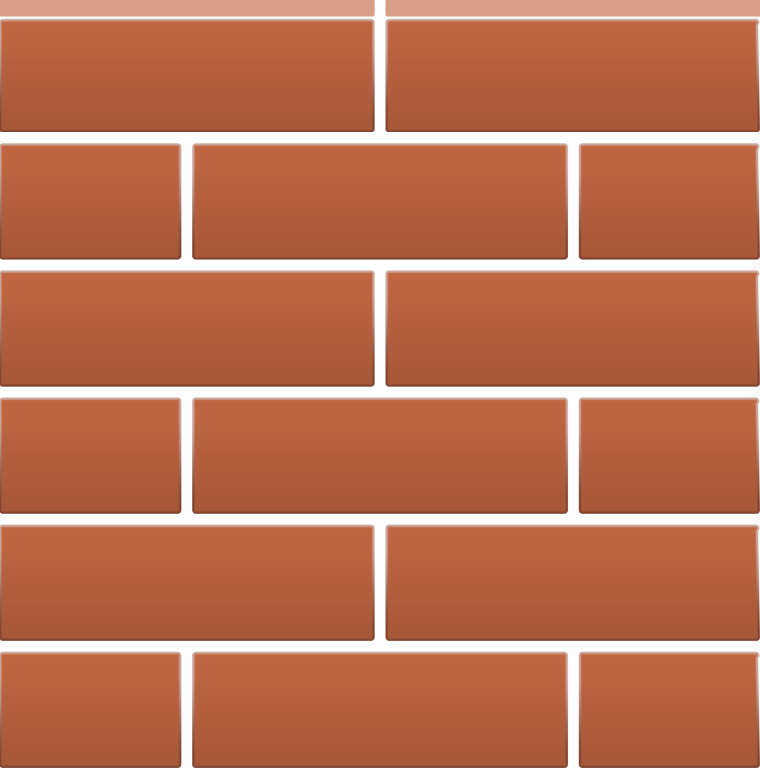
This pattern is drawn by a WebGL 2 fragment shader. Its source:

```glsl
#version 300 es
precision highp float;
// Glossy terracotta bricks in running bond with white joints and a pale strip on top.

#define ASPECT 0.988        // canvas width over height
#define ROWS 6.0
#define ROW_PITCH 0.1655
#define BRICK_PITCH 0.5026
#define JOINT 0.0141
#define FIRST_JOINT 0.2428  // centre of the first joint in the bottom row
#define RADIUS 0.0048
#define RIM 0.0046
#define STRIP 0.0215        // height of the pale strip
#define WEAR 0.0027         // how far the right-hand edge is eaten away

uniform vec2 u_resolution;
out vec4 outColor;

const vec3 MORTAR      = vec3(0.995);
const vec3 BRICK_TOP   = vec3(0.757, 0.405, 0.257);
const vec3 BRICK_BASE  = vec3(0.648, 0.342, 0.222);
const vec3 RIM_LIGHT   = vec3(0.800, 0.665, 0.615);
const vec3 RIM_SHADOW  = vec3(0.500, 0.270, 0.185);
const vec3 STRIP_COLOR = vec3(0.850, 0.620, 0.530);

// Signed distance to a rounded box given by two corners.
float roundedBox(vec2 p, vec2 lo, vec2 hi, float radius) {
    vec2 q = abs(p - 0.5 * (lo + hi)) - 0.5 * (hi - lo) + radius;
    return length(max(q, 0.0)) + min(max(q.x, q.y), 0.0) - radius;
}

float coverage(float dist, float pixel) {
    return smoothstep(0.75 * pixel, -0.75 * pixel, dist);
}

// Vertical shading with a bevel: lit above, shadowed below.
vec3 brickColor(float height, float depth) {
    vec3 face = mix(BRICK_BASE, BRICK_TOP, height);
    vec3 rim = mix(RIM_SHADOW, RIM_LIGHT, smoothstep(0.05, 0.85, height));
    return mix(face, rim, 1.0 - smoothstep(0.25 * RIM, RIM, depth));
}

void main() {
    vec2 p = gl_FragCoord.xy / u_resolution * vec2(ASPECT, 1.0);
    float pixel = 1.0 / u_resolution.y;

    // Row and brick, with every other row shifted by half a brick
    float row = min(floor(p.y / ROW_PITCH), ROWS - 1.0);
    float shift = FIRST_JOINT + 0.5 * BRICK_PITCH * mod(row, 2.0);
    float column = floor((p.x - shift) / BRICK_PITCH);
    float left = shift + column * BRICK_PITCH + 0.5 * JOINT;
    float right = left + BRICK_PITCH - JOINT;

    // Brick corners; the top row is a little lower, under the strip
    float isTopRow = step(ROWS - 1.5, row);
    vec2 lo = vec2(max(left, -0.001), row * ROW_PITCH);
    vec2 hi = vec2(right, lo.y + ROW_PITCH - JOINT - 0.0035 * isTopRow);
    float height = clamp((p.y - lo.y) / (hi.y - lo.y), 0.0, 1.0);

    // Slanted wear on the right-hand border, with a small lip at the top
    float lip = smoothstep(0.94, 0.97, height);
    hi.x = min(hi.x, ASPECT - WEAR * height * (1.0 - 0.7 * lip));

    // Mortar, faintly soiled near the right-hand border
    float soil = smoothstep(ASPECT - 0.012, ASPECT - 0.006, p.x);
    vec3 color = MORTAR - 0.02 * soil;

    float brick = roundedBox(p, lo, hi, RADIUS);
    color = mix(color, brickColor(height, -brick), coverage(brick, pixel));

    // Pale strip, cut by the same joints as the top row
    float strip = roundedBox(p, vec2(left, 1.0 - STRIP), vec2(right, 1.0 + STRIP), 0.6 * RADIUS);
    color = mix(color, STRIP_COLOR, coverage(strip, pixel));

    outColor = vec4(color, 1.0);
}
```
